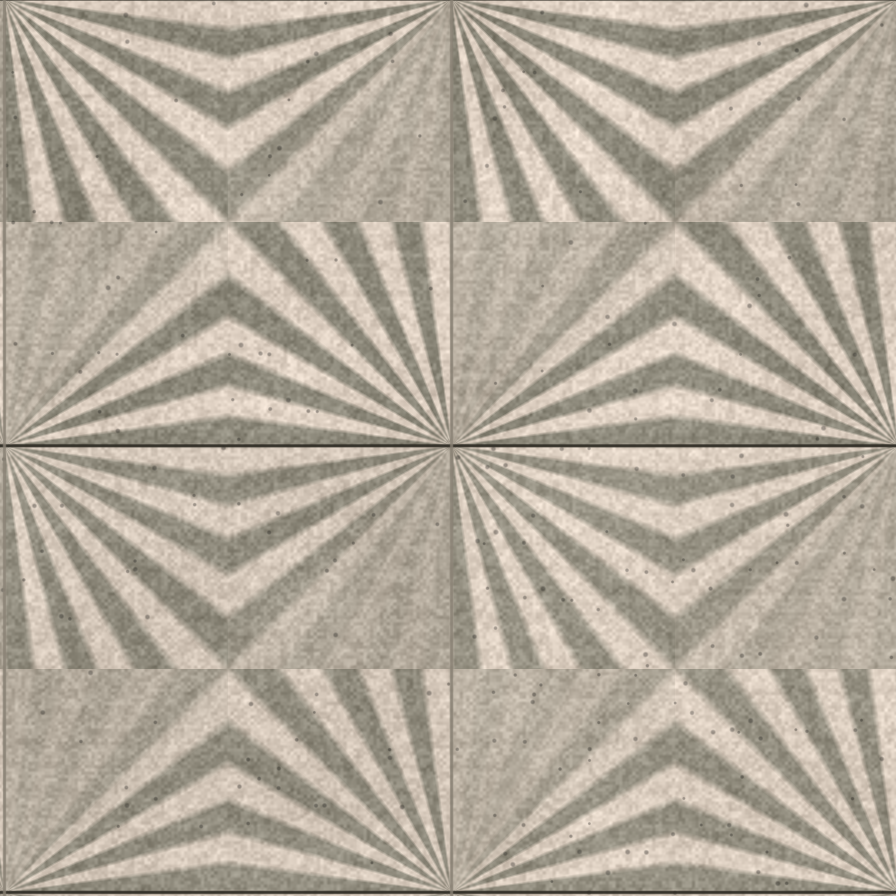
Give the GLSL for this pattern, as a WebGL 1 fragment shader.

```glsl
precision highp float;

uniform vec2 u_resolution;

#define TILE_SIZE vec2(0.499, 0.4985)
#define TILE_ORIGIN vec2(0.005, 0.004)
#define WEDGES 12.0
#define EDGE_SOFTNESS 0.13
#define FLAT_CONTRAST 0.17
#define GRAIN 0.13
#define RINGS_ACROSS 36.0
#define JOINT_WIDTH 0.0034
#define LIGHT_STONE vec3(0.865, 0.810, 0.755)
#define DARK_STONE vec3(0.545, 0.530, 0.475)
#define PALE_JOINT vec3(0.53, 0.50, 0.45)
#define DARK_JOINT vec3(0.17, 0.16, 0.13)

const float HALF_PI = 1.5707963;

float hash(vec2 p) {
  return fract(sin(dot(p, vec2(127.1, 311.7))) * 43758.5453);
}

float noise(vec2 p) {
  vec2 i = floor(p);
  vec2 f = fract(p);
  f = f * f * (3.0 - 2.0 * f);
  float low = mix(hash(i), hash(i + vec2(1.0, 0.0)), f.x);
  float high = mix(hash(i + vec2(0.0, 1.0)), hash(i + 1.0), f.x);
  return mix(low, high, f.y);
}

// Signed relief of the wedges fanning from the nearest tile corner
float fanRelief(vec2 q, float pixel) {
  vec2 fromCorner = min(q, 1.0 - q);
  float right = step(0.5, q.x);
  float top = step(0.5, q.y);
  float turn = atan(fromCorner.y, fromCorner.x + 1e-5) / HALF_PI;

  float radius = max(length(fromCorner), 1e-4);
  float soft = max(EDGE_SOFTNESS, pixel * WEDGES / (HALF_PI * radius));
  float wave = sin(turn * WEDGES * 2.0 * HALF_PI);
  float stripe = clamp(wave / (2.0 * HALF_PI * soft), -1.0, 1.0);

  // Facets parallel to the light lose their contrast
  float grazing = 1.0 - abs(top - right);
  float contrast = 1.0 - grazing * (1.0 - FLAT_CONTRAST) * smoothstep(0.34, 0.66, turn);
  return stripe * contrast * (2.0 * top - 1.0);
}

// Faint embossed circles in staggered rows
float ringEmboss(vec2 uv) {
  vec2 g = uv * RINGS_ACROSS;
  g.x += 0.5 * mod(floor(g.y), 2.0);
  vec2 c = fract(g) - 0.5;
  float band = length(c) - 0.36;
  float slope = dot(normalize(c + 1e-4), vec2(-0.6, 0.8));
  return exp(-band * band * 220.0) * slope;
}

// Scattered small holes
float pits(vec2 uv, float density) {
  vec2 g = uv * 95.0;
  vec2 id = floor(g);
  vec2 center = 0.3 + 0.4 * vec2(hash(id + 3.7), hash(id + 9.2));
  float size = mix(0.12, 0.28, hash(id + 5.1));
  float hole = 1.0 - smoothstep(size * 0.4, size + 0.1, length(fract(g) - center));
  return hole * step(1.0 - density, hash(id));
}

float jointMask(float distanceToJoint, float pixel) {
  return 1.0 - smoothstep(-pixel, pixel, distanceToJoint - 0.5 * JOINT_WIDTH);
}

void main() {
  vec2 uv = gl_FragCoord.xy / u_resolution;
  float pixel = 1.0 / min(u_resolution.x, u_resolution.y);
  vec2 grid = (uv - TILE_ORIGIN) / TILE_SIZE;
  vec2 cell = floor(grid);
  vec2 q = fract(grid);

  // Relief, with slight tone and contrast changes between tiles
  float tileContrast = mix(0.86, 1.0, step(1.0, cell.y));
  float relief = fanRelief(q, pixel / TILE_SIZE.x) * tileContrast;
  vec3 color = mix(DARK_STONE, LIGHT_STONE, 0.5 + 0.5 * relief);
  color *= 0.98 + 0.04 * hash(cell + 2.3);

  // Stone wear
  float fine = noise(uv * 270.0) - 0.5;
  float coarse = noise(uv * 120.0 + 17.0) - 0.5;
  float blotch = noise(uv * 9.0 + 41.0) - 0.5;
  color += GRAIN * (fine + 0.45 * coarse) + 0.05 * blotch;
  color += 0.035 * ringEmboss(uv);
  float worn = step(1.0, cell.x) * (1.0 - step(1.0, cell.y));
  color *= 1.0 - 0.3 * pits(uv, mix(0.02, 0.055, worn));

  // Joints: pale upright ones cross over the dark level ones
  vec2 toJoint = min(q, 1.0 - q) * TILE_SIZE;
  color = mix(color, DARK_JOINT, 0.92 * jointMask(toJoint.y, pixel));
  color = mix(color, PALE_JOINT, 0.85 * jointMask(toJoint.x, pixel));

  gl_FragColor = vec4(clamp(color, 0.0, 1.0), 1.0);
}
```
